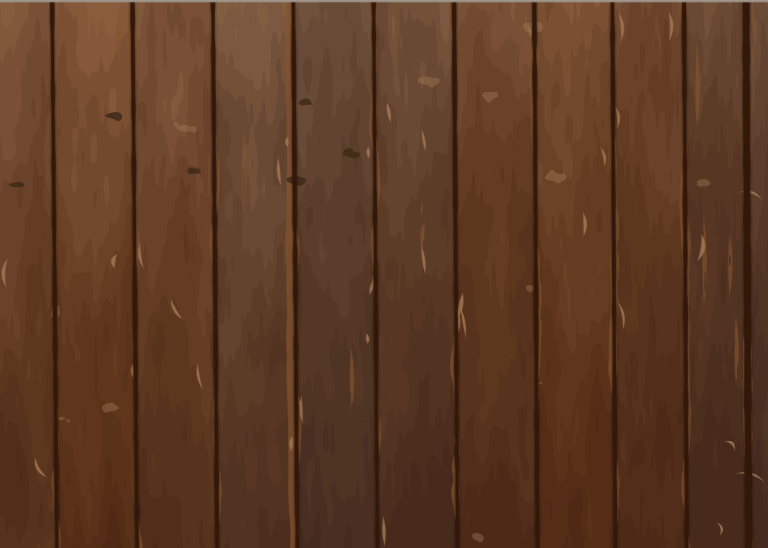
A WebGL 1 fragment shader for this texture:

```glsl
precision highp float;
// Weathered vertical wood planks, darkening from top to bottom.
// Stretched noise is cut into flat tones per plank; dark seams, worn edges,
// scratches, scuffs and knots are then scattered over it by hashed loops.
uniform vec2 u_resolution;

// Layout, as fractions of the canvas width
const float FIRST_SEAM = 0.071;
const float PITCH = 0.1045;
const float SQUEEZE = 19.0;        // narrows the planks at the right
const float SQUEEZE_START = 0.6;
const float LEAN = 0.0065;
const float SEAM_HALF = 0.0027;
const float WIDE_SEAM_HALF = 0.0048;
const float SOFT = 0.0011;
const float TONE_STEP = 0.42;
const float TONE_NOISE = 1.9;

const vec3 SEAM = vec3(0.20, 0.095, 0.04);
const vec3 DEEP = vec3(0.31, 0.18, 0.11);
const vec3 MID = vec3(0.36, 0.22, 0.13);
const vec3 LIGHT = vec3(0.42, 0.28, 0.19);
const vec3 PALE = vec3(0.50, 0.35, 0.24);
const vec3 WORN = vec3(0.52, 0.33, 0.18);
const vec3 SCRATCH = vec3(0.64, 0.48, 0.33);
const vec3 KNOT = vec3(0.24, 0.16, 0.09);
const vec3 TOP_EDGE = vec3(0.62, 0.58, 0.54);
const vec3 WARM_SHIFT = vec3(0.022, -0.002, -0.018);

vec2 hash2(vec2 p) {
  vec3 q = fract(vec3(p.xyx) * vec3(0.1031, 0.1030, 0.0973));
  q += dot(q, q.yzx + 33.33);
  return fract((q.xx + q.yz) * q.zy);
}

float noise(vec2 p) {
  vec2 i = floor(p), f = fract(p);
  f = f * f * (3.0 - 2.0 * f);
  float low = mix(hash2(i).x, hash2(i + vec2(1, 0)).x, f.x);
  float high = mix(hash2(i + vec2(0, 1)).x, hash2(i + vec2(1, 1)).x, f.x);
  return mix(low, high, f.y);
}

float fill(float d) { return 1.0 - smoothstep(-SOFT, SOFT, d); }

// Tapered, slightly bent stroke along y
float sliver(vec2 d, float halfLength, float width, float bend) {
  float t = d.y / halfLength;
  return fill(abs(d.x + bend * t * t) - width * (1.0 - t * t));
}

vec3 toneColor(float t) {
  vec3 c = mix(DEEP, MID, clamp(t, -0.4, 1.0));
  c = mix(c, LIGHT, clamp(t - 1.0, 0.0, 1.0));
  return mix(c, PALE, clamp(t - 2.0, 0.0, 1.2));
}

void main() {
  vec2 uv = gl_FragCoord.xy / u_resolution;
  vec2 pos = gl_FragCoord.xy / u_resolution.x;
  float height = u_resolution.y / u_resolution.x;

  // Plank coordinate: seams lie at whole numbers
  float x = uv.x + (uv.y - 0.5) * LEAN * (1.0 - 0.5 * uv.x);
  float squeeze = max(x - SQUEEZE_START, 0.0);
  float p = (x - FIRST_SEAM) / PITCH + SQUEEZE * pow(squeeze, 4.0);
  float pitch = 1.0 / (1.0 / PITCH + 4.0 * SQUEEZE * pow(squeeze, 3.0));
  float plank = floor(p) + 1.0;
  float seam = floor(p + 0.5);
  float side = (p - seam) * pitch;

  // Flat tones with ragged vertical edges
  vec2 shift = vec2(17.3, 9.1) * (plank + 2.0);
  float grain = 0.52 * noise(vec2(p * 3.0, uv.y * 4.5) + shift)
    + 0.30 * noise(vec2(p * 8.0, uv.y * 12.0) + shift)
    + 0.18 * noise(vec2(p * 20.0, uv.y * 22.0) + shift);
  float tone = 2.2 * uv.y + 0.6 * uv.y * uv.y + (0.5 - uv.x) * 0.7
    + (grain - 0.5) * TONE_NOISE + (hash2(vec2(plank + 5.0, 3.0)).x - 0.5) * 0.4;
  float level = tone / TONE_STEP;
  level = floor(level) + smoothstep(0.9, 1.0, fract(level));
  vec3 col = toneColor(level * TONE_STEP);
  col += WARM_SHIFT * cos((plank - 1.0) * 1.0472);

  // Worn strips beside the seams, strongest left of the fourth
  float fray = noise(vec2(seam * 7.0 + step(0.0, side) * 31.0 + 40.0, uv.y * 9.0));
  float rough = noise(vec2(p * 30.0, uv.y * 40.0) + 50.0);
  float strip = 0.012 * (fray - 0.62) + 0.003 * (rough - 0.5);
  if (seam == 3.0 && side < 0.0) strip = 0.008 + 0.008 * (fray - 0.5) * rough;
  col = mix(col, WORN, 0.7 * fill(abs(side) - SEAM_HALF - strip) * step(0.0, strip));

  // Scuffed patches
  float ragged = (noise(pos * 110.0) - 0.5) * 0.016;
  for (int i = 0; i < 13; i++) {
    vec2 r = hash2(vec2(float(i) + 11.0, 4.7));
    vec2 d = pos - r * vec2(1.0, height);
    col = mix(col, SCRATCH, 0.4 * fill(length(d * vec2(0.9, 1.4)) + ragged - 0.004 - 0.006 * r.y));
  }

  // Long rubbed streaks, more to the right
  for (int i = 0; i < 10; i++) {
    vec2 r = hash2(vec2(float(i) + 31.0, 8.2));
    vec2 d = pos - vec2(sqrt(r.x), (0.3 + 0.65 * r.y) * height);
    float m = sliver(d, 0.03 + 0.03 * fract(r.x * 7.0), 0.0028, 0.001);
    col = mix(col, WORN, 0.65 * m * smoothstep(0.2, 0.4, rough));
  }

  // Short scratches, half of them close to a seam
  for (int i = 0; i < 36; i++) {
    float k = float(i);
    vec2 r = hash2(vec2(k + 61.0, 2.9)), s = hash2(vec2(k + 3.0, 71.3));
    float nearSeam = FIRST_SEAM + PITCH * floor(r.x * 9.0) + (s.x - 0.5) * 0.022;
    vec2 d = pos - vec2(mix(r.x, nearSeam, mod(k, 2.0)), r.y * height);
    float a = (s.y - 0.5) * (mod(k, 4.0) < 1.0 ? 3.0 : 0.5);
    d = mat2(cos(a), sin(a), -sin(a), cos(a)) * d;
    float m = sliver(d, 0.006 + 0.013 * s.x, 0.0015 + 0.0016 * s.y, (r.x - 0.5) * 0.009);
    col = mix(col, SCRATCH, 0.8 * m);
  }

  // Dark knots in the upper left
  for (int i = 0; i < 6; i++) {
    vec2 r = hash2(vec2(float(i) + 91.0, 5.5));
    vec2 d = pos - vec2(0.02 + 0.48 * r.x, (0.66 + 0.27 * r.y) * height);
    col = mix(col, KNOT, 0.85 * fill(length(d * vec2(0.8, 1.5)) + ragged * 0.7 - 0.004 - 0.005 * r.x));
  }

  // Seams with a soft shadow, then the pale rim along the top
  float halfWidth = seam == 9.0 ? WIDE_SEAM_HALF : SEAM_HALF;
  halfWidth += (noise(vec2(seam * 5.0 + 20.0, uv.y * 30.0)) - 0.5) * 0.0012;
  float gap = abs(side) - halfWidth;
  col *= 1.0 - 0.16 * (1.0 - smoothstep(0.0, 0.004, gap));
  col = mix(col, SEAM, fill(gap));
  col = mix(col, TOP_EDGE, smoothstep(0.994, 0.998, uv.y));
  gl_FragColor = vec4(col, 1.0);
}
```
